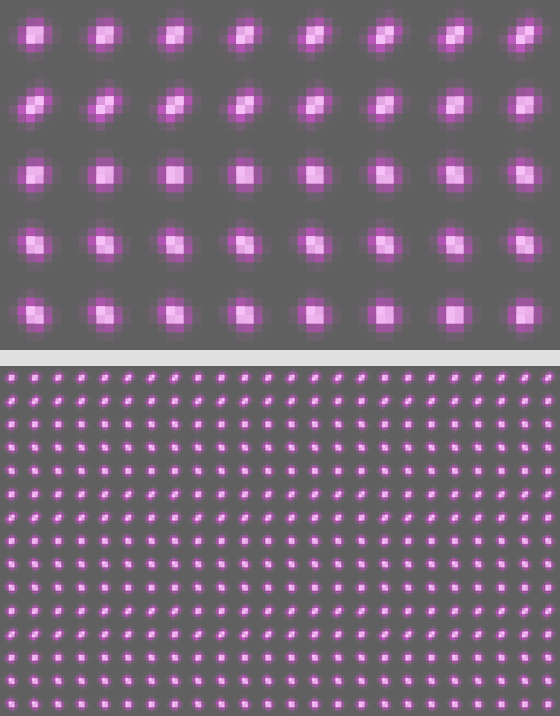
Top: one tile. Bottom: repeated 3 by 3.
Reproduce this pattern procedurally as a Shadertoy shader.

```glsl
// Sheet of 8 x 5 blocky glowing magenta dots on grey, slowly changing slant from dot to dot.

// Block centre under a grid position, with a one-pixel blend between blocks
vec2 snapToBlock(vec2 grid, vec2 pixelSize) {
    vec2 u = grid - 0.5;
    vec2 blend = clamp((fract(u) - 0.5) / pixelSize + 0.5, 0.0, 1.0);
    return floor(u) + blend + 0.5;
}

// Soft spot stretched along a diagonal; slant > 0 leans to the upper right
float glow(vec2 p, float slant) {
    float diagonal = p.x * p.y;
    float falloff = 0.385 * dot(p, p) + 0.12 * diagonal * diagonal;
    return 1.15 * exp(slant * diagonal - falloff);
}

// Grey through purple and magenta to pale pink
vec3 glowColor(float t) {
    float redBlue = 0.378 + 0.585 * min(t, 1.0);
    float purpleDip = 0.05 * smoothstep(0.1, 0.5, t);
    float green = 0.378 - purpleDip + 0.43 * smoothstep(0.55, 1.05, t);
    return vec3(redBlue, green, redBlue);
}

void mainImage(out vec4 fragColor, in vec2 fragCoord) {
    // Eight blocks per cell, eight cells across and five down
    vec2 blocks = 8.0 * vec2(8.0, 5.0);
    vec2 grid = fragCoord / iResolution.xy * blocks;
    vec2 cell = floor(grid / 8.0);
    vec2 p = mod(snapToBlock(grid, blocks / iResolution.xy), 8.0) - 4.0;

    // Frames run in reading order from the top left, one full cycle in all
    float frame = (4.0 - cell.y) * 8.0 + cell.x;
    float swing = sin(6.28318 * (frame + 2.0) / 40.0);
    float slant = swing * (0.36 + 0.1 * swing);
    vec2 drift = vec2(-0.08, -0.08 * swing);

    fragColor = vec4(glowColor(glow(p - drift, slant)), 1.0);
}
```
